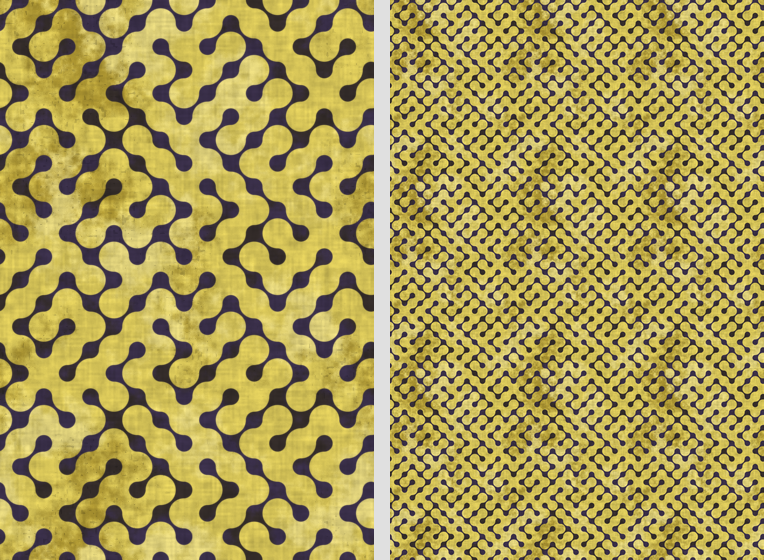
Left, the tile; right, the same tile 3 across and 3 down.
Give the GLSL for this pattern, as a WebGL 2 fragment shader.

```glsl
#version 300 es
precision highp float;
// Worn mustard fabric with a two-tone Truchet pattern of discs joined by curved dark necks.

#define GRID vec2(16.0, 24.0)  // cells across and down (even, so colours wrap)
#define REPEAT 12.0            // cells before the layout recurs
#define SHIFT vec2(0.125, 0.0) // lattice offset in cells
#define DISC 0.645             // radius of a yellow disc, in cells
#define EXTRA_NECKS 0.2        // chance of a dark neck beyond the guaranteed ones
#define SEED 7.0
#define WEAVE 0.09             // strength of the cloth threads
#define GRAIN 0.12             // strength of the fine mottling

uniform vec2 u_resolution;
out vec4 fragColor;

const vec3 OCHRE = vec3(0.67, 0.58, 0.19);
const vec3 MUSTARD = vec3(0.83, 0.76, 0.34);
const vec3 STRAW = vec3(0.86, 0.81, 0.50);
const vec3 SOOT = vec3(0.20, 0.17, 0.16);
const vec3 INK = vec3(0.22, 0.18, 0.28);

float hash(vec2 p, float salt) {
  vec3 q = fract((p.xyx + vec3(salt, 2.0 * salt, 3.7 * salt)) * vec3(0.1031, 0.1030, 0.0973));
  q += dot(q, q.yzx + 33.33);
  return fract((q.x + q.y) * q.z);
}

// Value noise with n lattice steps over the canvas, wrapping at its edges.
float noise(vec2 uv, vec2 n, float salt) {
  vec2 p = uv * n, i = floor(p), f = fract(p);
  f = f * f * (3.0 - 2.0 * f);
  float a = hash(mod(i, n), salt);
  float b = hash(mod(i + vec2(1, 0), n), salt);
  float c = hash(mod(i + vec2(0, 1), n), salt);
  float d = hash(mod(i + vec2(1, 1), n), salt);
  return mix(mix(a, b, f.x), mix(c, d, f.x), f.y);
}

float fbm(vec2 uv, vec2 n, float salt) {
  float sum = 0.0, amp = 0.5;
  for (int i = 0; i < 5; i++) {
    sum += amp * noise(uv, n, salt + float(i));
    n *= 2.0;
    amp *= 0.55;
  }
  return sum / 1.055;
}

vec2 layoutId(vec2 p) { return mod(mod(p, GRID), REPEAT); }

// Every dark point picks one of its four cells, so none is left isolated.
bool picks(vec2 point, vec2 cell) {
  float h = floor(4.0 * hash(layoutId(point), SEED));
  return all(equal(point - vec2(mod(h, 2.0), floor(h / 2.0)), cell));
}

// Signed distance to the yellow area, in cells.
float truchet(vec2 p) {
  vec2 cell = floor(p), f = fract(p);
  bool even = mod(cell.x + cell.y, 2.0) < 0.5;
  vec2 darkA = cell + (even ? vec2(1, 0) : vec2(0, 0));
  vec2 darkB = cell + (even ? vec2(0, 1) : vec2(1, 1));
  bool neck = picks(darkA, cell) || picks(darkB, cell)
    || hash(layoutId(cell), SEED + 11.0) < EXTRA_NECKS;
  if (!even) f.x = 1.0 - f.x;
  float yellow = min(length(f), length(f - 1.0)) - DISC;
  float dark = min(length(f - vec2(1, 0)), length(f - vec2(0, 1))) - (1.0 - DISC);
  return neck ? yellow : -dark;
}

void main() {
  vec2 uv = gl_FragCoord.xy / u_resolution;
  float d = truchet(uv * GRID + SHIFT);
  float aa = 0.9 * max(GRID.x / u_resolution.x, GRID.y / u_resolution.y);

  // Stains, fading and cloth threads
  float stain = fbm(uv, vec2(4, 6), 21.0);
  float fade = fbm(uv, vec2(6, 9), 43.0) + 0.05 * (0.5 - 0.5 * cos(6.28318 * uv.x));
  float grain = fbm(uv, vec2(40, 60), 65.0) - 0.5;
  float threads = noise(uv, vec2(170, 30), 87.0) + noise(uv, vec2(20, 256), 91.0) - 1.0;

  vec3 cloth = mix(OCHRE, MUSTARD, smoothstep(0.22, 0.50, stain + 0.3 * grain));
  cloth = mix(cloth, STRAW, 0.8 * smoothstep(0.50, 0.75, fade + 0.3 * grain));
  vec3 print = mix(SOOT, INK, smoothstep(0.36, 0.58, fade + 0.2 * grain));

  vec3 color = mix(cloth, print, smoothstep(-aa, aa, d));
  color *= 1.0 + WEAVE * threads + 2.0 * GRAIN * grain;

  // Sparse dark specks
  float speck = smoothstep(0.78, 0.95, noise(uv, vec2(128, 192), 103.0));
  color *= 1.0 - 0.14 * speck * smoothstep(0.60, 0.40, stain);
  fragColor = vec4(clamp(color, 0.0, 1.0), 1.0);
}
```
